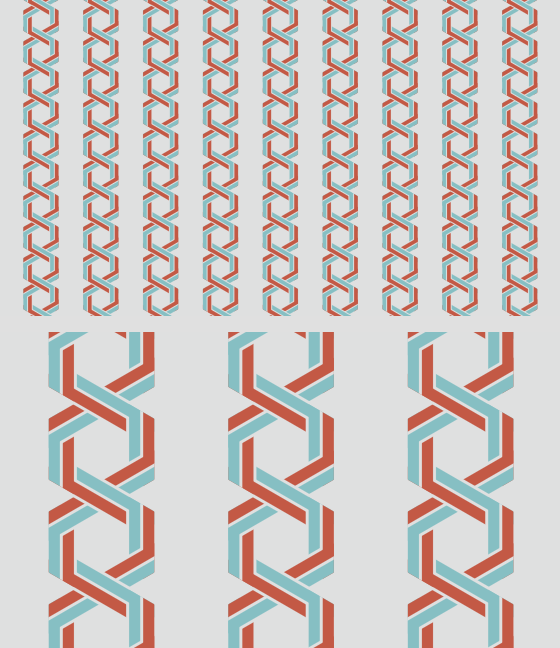
Top, the full canvas; bottom, a detail of the centre.
This pattern is drawn by a WebGL 1 fragment shader. Its source:

```glsl
precision highp float;
// Nine upright chains of interlaced hexagons, woven from two-tone teal and red ribbons.

uniform vec2 u_resolution;

// Lengths are fractions of the canvas height.
const vec2 PITCH = vec2(0.1894, 0.0979);      // column spacing, link spacing
const vec2 CROSSING = vec2(0.8872, 0.5920);   // centre of one crossing
const float APOTHEM = PITCH.y * 0.4330127;    // link centre to ribbon midline
const float HALF_RIBBON = 0.0133;
const float GAP = 0.0031;                     // pale seam between strips
const float OUTER = APOTHEM + HALF_RIBBON;    // half the width of a chain

const vec3 PAPER = vec3(0.875, 0.880, 0.880);
const vec3 TEAL = vec3(0.525, 0.750, 0.765);
const vec3 RED = vec3(0.765, 0.350, 0.270);

// Soft coverage: 1 where the signed distance is positive.
float inside(float dist, float soft) {
  return smoothstep(-soft, soft, dist);
}

// Lays a two-strip ribbon over the base; across is the distance from its midline.
// body and halo limit the strips and the pale border around them.
vec3 layRibbon(vec3 base, float across, vec3 low, vec3 high,
               float body, float halo, float soft) {
  float d = abs(across);
  float border = inside(HALF_RIBBON + GAP - d, soft) * halo;
  float full = inside(HALF_RIBBON - d, soft) * body;
  float strip = inside(d - 0.5 * GAP, soft);
  vec3 tone = mix(PAPER, across < 0.0 ? low : high, strip);
  return mix(mix(base, PAPER, border), tone, full);
}

// One crossing with the four half uprights that meet it.
vec3 drawCrossing(vec2 p, float soft) {
  float side = p.x < 0.0 ? -1.0 : 1.0;
  float rising = dot(p, vec2(0.5, -0.8660254));
  float falling = dot(p, vec2(0.5, 0.8660254));
  float upright = p.x - side * APOTHEM;
  float withinChain = inside(OUTER - abs(p.x), soft);
  float betweenMidlines = inside(APOTHEM - abs(p.x), soft);
  bool meetsRising = p.x * p.y > 0.0;

  vec3 color = PAPER;

  // Uprights tucked under the rising ribbon
  if (meetsRising) {
    float trim = inside(HALF_RIBBON - side * rising, soft);
    color = layRibbon(color, upright, TEAL, RED, trim, 0.0, soft);
  }

  // Rising ribbon, then the falling ribbon over it
  color = layRibbon(color, rising, RED, TEAL, withinChain, betweenMidlines, soft);
  color = layRibbon(color, falling, RED, TEAL, withinChain, betweenMidlines, soft);

  // Uprights folded over the falling ribbon
  if (!meetsRising) {
    float trim = inside(HALF_RIBBON - side * falling, soft);
    float seam = inside(-side * falling, soft);
    color = layRibbon(color, upright, TEAL, RED, trim, seam, soft);
  }
  return color;
}

void main() {
  vec2 uv = gl_FragCoord.xy / u_resolution.y;
  float soft = 0.7 / u_resolution.y;
  vec2 cell = (fract((uv - CROSSING) / PITCH + 0.5) - 0.5) * PITCH;
  gl_FragColor = vec4(drawCrossing(cell, soft), 1.0);
}
```
